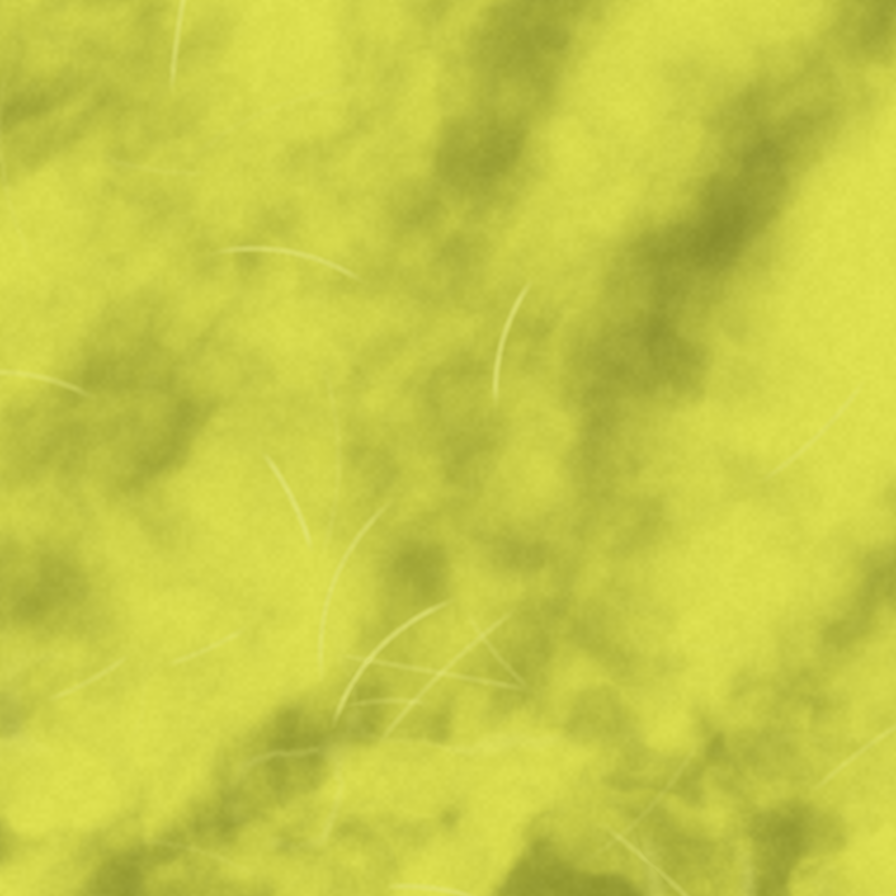
Give the GLSL for this texture, as a WebGL 2 fragment shader.

```glsl
#version 300 es
precision highp float;

uniform vec2 u_resolution;
out vec4 outColor;

const vec2 ALONG = vec2(0.55, 0.835);   // direction of the drifting bands
const vec2 ACROSS = vec2(0.835, -0.55);
const vec3 SHADE = vec3(0.540, 0.565, 0.178);
const vec3 GLOW = vec3(0.872, 0.882, 0.312);
const vec3 FIBRE = vec3(0.88, 0.89, 0.46);

float hash(vec2 p) {
    vec3 q = fract(vec3(p.xyx) * 0.1031);
    q += dot(q, q.yzx + 33.33);
    return fract((q.x + q.y) * q.z);
}

mat2 rotation(float angle) {
    float c = cos(angle), s = sin(angle);
    return mat2(c, -s, s, c);
}

float noise(vec2 p) {
    vec2 cell = floor(p), f = fract(p);
    f = f * f * f * (f * (f * 6.0 - 15.0) + 10.0);
    float low = mix(hash(cell), hash(cell + vec2(1, 0)), f.x);
    float high = mix(hash(cell + vec2(0, 1)), hash(cell + vec2(1, 1)), f.x);
    return mix(low, high, f.y);
}

// Layered noise centred on zero
float fbm(vec2 p) {
    float sum = 0.0, gain = 0.53;
    mat2 turn = 2.03 * rotation(0.65);
    for (int i = 0; i < 4; i++) {
        sum += gain * (noise(p + 40.0) - 0.5);
        p = turn * p + 7.3;
        gain *= 0.5;
    }
    return sum;
}

// Thin parabolic strand with fading ends
float strand(vec2 p, vec2 centre, float angle, float halfLength, float bend, float width) {
    vec2 q = rotation(angle) * (p - centre);
    float slope = 2.0 * bend * q.x;
    float d = abs(q.y - bend * q.x * q.x) / sqrt(1.0 + slope * slope);
    return (1.0 - smoothstep(0.0, width, d)) * (1.0 - smoothstep(0.6, 1.0, abs(q.x) / halfLength));
}

// Soft dark hollows strung along one band
float hollows(vec2 p) {
    float sum = 0.0;
    for (int i = 0; i < 5; i++) {
        float k = float(i);
        float jitter = hash(vec2(k, 3.7)) - 0.5;
        vec2 centre = ACROSS * (0.272 + 0.03 * jitter) + ALONG * (0.66 + 0.125 * k + 0.03 * jitter);
        vec2 q = p - centre;
        q = vec2(dot(q, ALONG) * 0.75, dot(q, ACROSS));
        float radius = 0.034 + 0.018 * hash(vec2(k, 9.1));
        sum += exp(-dot(q, q) / (radius * radius));
    }
    return sum;
}

// Scattered loose fibres, denser and shorter toward the bottom
float fibres(vec2 p, float pixel) {
    float sum = 0.0;
    for (int i = 0; i < 24; i++) {
        float k = float(i);
        float rise = hash(vec2(k, 21.0));
        vec2 centre = vec2(hash(vec2(k, 11.0)), rise * mix(0.2, 1.0, rise));
        float angle = 3.1416 * hash(vec2(k, 31.0));
        float halfLength = mix(0.03, 0.13, hash(vec2(k, 41.0)));
        float bend = 5.0 * (hash(vec2(k, 51.0)) - 0.5);
        float strength = mix(0.12, 0.7, pow(hash(vec2(k, 61.0)), 2.0));
        float width = max(0.006, 1.5 * pixel);
        sum += strength * strand(p, centre, angle, halfLength, bend, width);
    }
    return min(sum, 0.8);
}

void main() {
    float scale = min(u_resolution.x, u_resolution.y);
    vec2 p = gl_FragCoord.xy / scale;

    // Gently warped coordinates aligned with the bands
    vec2 warped = p + 0.15 * vec2(fbm(p * 4.0), fbm(p * 4.0 + 17.0));
    vec2 flow = vec2(dot(warped, ALONG), dot(warped, ACROSS));
    vec2 rippled = p + 0.05 * vec2(fbm(p * 10.0), fbm(p * 10.0 + 5.0));

    // Broad bands, streaks, patches and mottling
    float tone = 0.52 * cos(6.2832 * (flow.y - 0.08) / 0.39);
    tone += 2.7 * fbm(flow * vec2(2.8, 7.5));
    tone += 1.7 * fbm(warped * 6.0 + 29.0);
    tone += 1.1 * fbm(rippled * 17.0 + 53.0);
    tone += 0.35 * (p.x - 0.5) + 0.17;
    float hollow = hollows(rippled);
    tone -= 0.45 * hollow;

    // Tangled lower area: small knots and faint hairs
    float tangle = 1.0 - smoothstep(0.05, 0.42, p.y);
    tone += tangle * 1.3 * fbm(rippled * 19.0);
    tone -= tangle * 0.8 * smoothstep(0.6, 0.88, noise(rippled * 15.0 + 3.0));
    float ridge = 1.0 - smoothstep(0.0, 0.09, abs(noise(rippled * 9.0 + 60.0) - 0.5));
    float hairs = ridge * tangle * smoothstep(0.4, 0.75, noise(p * 9.0 + 80.0));

    // Tone to colour, weighted toward the bright end
    float level = 1.0 / (1.0 + exp(-2.2 * tone));
    vec3 color = mix(SHADE, GLOW, pow(level, 0.65));
    color *= 1.0 - 0.08 * min(hollow, 1.0);
    color = mix(color, FIBRE, max(fibres(p, 1.0 / scale), 0.3 * hairs));

    // Fine grain
    color += 0.022 * (noise(p * 190.0) - 0.5) + 0.016 * (noise(p * 80.0) - 0.5);
    outColor = vec4(color, 1.0);
}
```
